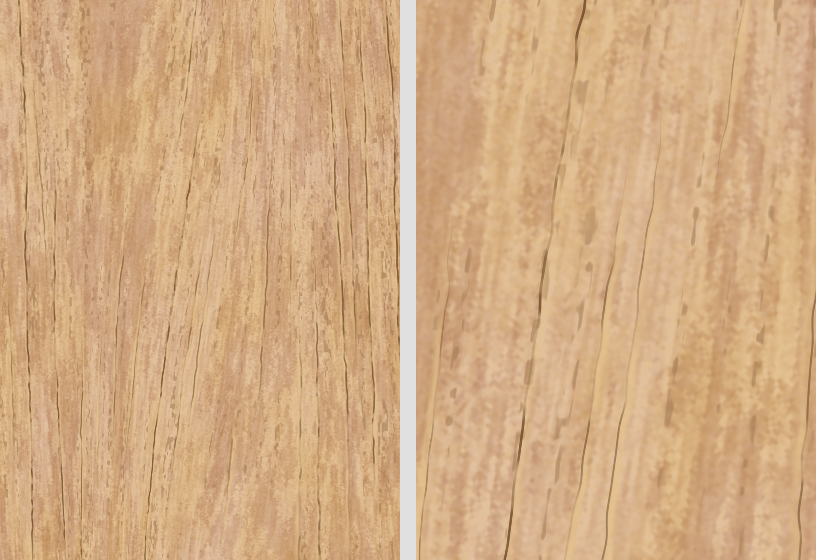
Left: the whole. Right: its middle third, enlarged.
Give the GLSL for this texture, as a WebGL 1 fragment shader.

```glsl
precision highp float;
// Weathered tan wood: crisp, ragged straw flecks and fine fibres lie in a bent
// grain space over soft brown and pinkish clouds. Hair-thin wandering cracks
// with narrow, broken straw-coloured edges run along the same grain.
uniform vec2 u_resolution;

const vec3 BROWN = vec3(0.755, 0.565, 0.383);
const vec3 STRAW = vec3(0.874, 0.735, 0.572);
const vec3 EDGE = vec3(0.895, 0.760, 0.550);
const vec3 CRACK = vec3(0.430, 0.285, 0.150);
const vec3 PINK_SHIFT = vec3(-0.004, 0.000, 0.045);
const float BOARD_WIDTH = 0.715;
const float CRACK_COUNT = 22.0;

float hash(vec2 p) {
  vec3 q = fract(vec3(p.xyx) * 0.1031);
  q += dot(q, q.yzx + 33.33);
  return fract((q.x + q.y) * q.z);
}

float noise(vec2 p) {
  vec2 cell = floor(p);
  vec2 f = fract(p);
  f = f * f * (3.0 - 2.0 * f);
  float low = mix(hash(cell), hash(cell + vec2(1.0, 0.0)), f.x);
  float high = mix(hash(cell + vec2(0.0, 1.0)), hash(cell + vec2(1.0, 1.0)), f.x);
  return mix(low, high, f.y);
}

// Noise centred on zero, shifted by a seed so that layers differ.
float layer(vec2 p, vec2 frequency, float seed) {
  return noise(p * frequency + vec2(seed * 17.3, seed * 9.1) + 40.0) - 0.5;
}

// Bends the board so fibres lean right in the middle and slightly left outside.
vec2 grainSpace(vec2 p) {
  float offset = (p.x - 0.34) / 0.17;
  float lean = 0.20 * exp(-offset * offset) - 0.055;
  float sway = 0.018 * layer(p, vec2(3.0, 2.6), 1.0);
  return vec2(p.x - lean * (p.y - 0.5) + sway, p.y);
}

// Fine isotropic grain, turned so that its lattice does not show.
float speckle(vec2 p, float seed) {
  vec2 turned = vec2(0.8 * p.x - 0.6 * p.y, 0.6 * p.x + 0.8 * p.y);
  return layer(turned, vec2(390.0), seed) + 0.6 * layer(turned, vec2(170.0), seed + 0.5);
}

// Ragged straw flecks with clear borders, gathered in patches: 0 to 1.
float fleckMask(vec2 g, float speck, float bias) {
  float patches = 0.45 * layer(g, vec2(10.0, 3.0), 2.0) + 0.45 * layer(g, vec2(32.0, 7.0), 3.0);
  float body = 0.60 * layer(g, vec2(85.0, 15.0), 4.0) + 0.50 * layer(g, vec2(170.0, 36.0), 5.0);
  return smoothstep(-0.13, 0.16, patches + body + 0.20 * speck + bias);
}

// Lightness of the wood: 0 is brown, 1 is straw.
float woodTone(vec2 g, float speck, float fleck, float calm) {
  float broad = layer(g, vec2(8.0, 1.8), 6.0) + 0.8 * layer(g, vec2(26.0, 6.0), 7.0);
  float streak = layer(g, vec2(110.0, 9.0), 8.0);
  float fibre = layer(g, vec2(300.0, 34.0), 9.0);
  float fine = 0.30 * streak + 0.50 * fibre;
  return 0.42 + 0.24 * broad + 0.42 * fleck + (1.0 - 0.3 * calm) * fine + 0.30 * speck;
}

// Pinkish bloom: positive is dusty pink, negative is golden.
float bloomAmount(vec2 g, float fleck, float dust) {
  float cloud = layer(g, vec2(9.0, 4.0), 11.0) + 0.9 * layer(g, vec2(38.0, 11.0), 12.0);
  return 0.42 + 1.35 * cloud + 0.7 * dust - 0.42 * fleck;
}

// Tiny dark pores strung in rows along the fibres.
float poreMask(vec2 g) {
  float dash = layer(g, vec2(330.0, 120.0), 21.0);
  float row = layer(g, vec2(150.0, 4.0), 22.0);
  return smoothstep(0.06, 0.28, dash) * smoothstep(0.12, 0.28, row);
}

// One wandering crack: x is its dark line, y is its pale edge.
vec2 crackMask(vec2 g, float id, float pixel) {
  float size = hash(vec2(id, 3.7));
  float start = (id + 0.2 + 0.6 * hash(vec2(id, 8.3))) / CRACK_COUNT * BOARD_WIDTH;
  vec2 along = vec2(id, g.y);
  float path = start + 0.030 * layer(along, vec2(5.0, 2.2), 31.0)
    + 0.0045 * layer(along, vec2(5.0, 12.0), 32.0)
    + 0.0024 * layer(along, vec2(5.0, 60.0), 33.0);
  float d = g.x - path;

  float halfLength = mix(0.18, 0.75, size * size);
  float reach = abs(g.y - hash(vec2(id, 14.9)));
  float taper = 1.0 - smoothstep(halfLength - 0.15, halfLength, reach);
  float broken = smoothstep(-0.2, 0.2, layer(along, vec2(5.0, 24.0), 34.0)
    + 0.6 * layer(along, vec2(5.0, 110.0), 36.0));

  float width = mix(0.0001, 0.0005, size) * taper;
  float line = 1.0 - smoothstep(width, width + 1.1 * pixel, abs(d));
  line *= taper * mix(0.38, 0.85, size) * mix(0.25, 1.0, broken);

  float side = hash(vec2(id, 21.1)) < 0.5 ? -1.0 : 1.0;
  float spread = 0.0027 + 0.003 * layer(along, vec2(5.0, 34.0), 35.0);
  float away = (d - side * 0.0024) / spread;
  float edge = exp(-away * away) * taper * mix(0.45, 0.9, hash(vec2(id, 27.5)));
  return vec2(line, edge);
}

void main() {
  vec2 p = gl_FragCoord.xy / u_resolution.y;
  vec2 g = grainSpace(p);
  float pixel = 1.0 / u_resolution.y;

  // A calm brown band on the right and a pale one low in the middle
  float calm = exp(-pow((g.x - 0.53) / 0.07, 2.0));
  float pale = exp(-pow((g.x - 0.39) / 0.07, 2.0)) * (1.0 - 0.8 * p.y);

  // Flecks, fibres, bloom and pores
  float speck = speckle(p, 14.0);
  float fleck = fleckMask(g, speck, 0.02 + 0.12 * pale - 0.13 * calm);
  float tone = clamp(woodTone(g, speck, fleck, calm), -0.1, 1.1);
  vec3 color = mix(BROWN, STRAW, tone);
  color += PINK_SHIFT * clamp(bloomAmount(g, fleck, speckle(p, 17.0)), -0.6, 1.0);
  color = mix(color, BROWN * 0.84, 0.55 * poreMask(g));

  // Cracks over their pale edges, which fray with the fibres
  vec2 cracks = vec2(0.0);
  for (float id = 0.0; id < CRACK_COUNT; id += 1.0) {
    cracks = max(cracks, crackMask(g, id, pixel));
  }
  float fray = smoothstep(-0.35, 0.1, layer(g, vec2(220.0, 60.0), 41.0));
  color = mix(color, EDGE, cracks.y * mix(0.45, 1.0, fray));
  color = mix(color, CRACK, cracks.x);
  gl_FragColor = vec4(color, 1.0);
}
```
